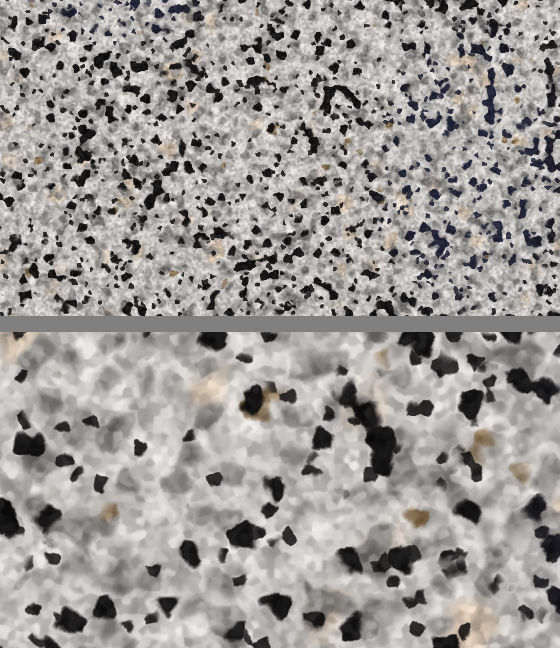
Top, the full canvas; bottom, a detail of the centre.
A WebGL 2 fragment shader for this texture:

```glsl
#version 300 es
precision highp float;
// Speckled granite: pale feldspar, grey quartz and clustered black mica grains.

uniform vec2 u_resolution;
out vec4 fragColor;

// Grain densities, in cells per canvas height
const float MICA_SCALE   = 41.0;
const float SPECK_SCALE  = 78.0;
const float QUARTZ_SCALE = 46.0;
const float PALE_SCALE   = 52.0;
const float FINE_SCALE   = 125.0;
const float STAIN_SCALE  = 24.0;

// Share of cells filled by each mineral
const float MICA_SHARE   = 0.135;
const float SPECK_SHARE  = 0.065;
const float QUARTZ_SHARE = 0.27;
const float STAIN_SHARE  = 0.05;
const float RUST_SHARE   = 0.006;

const float CLUSTERING = 0.45;
const float WARP       = 0.0035;
const float ROUGHNESS  = 0.45;

const vec3 PALE_COLOR   = vec3(0.765, 0.752, 0.740);
const vec3 QUARTZ_COLOR = vec3(0.520, 0.512, 0.503);
const vec3 MICA_COLOR   = vec3(0.085, 0.080, 0.080);
const vec3 SHEEN_COLOR  = vec3(0.130, 0.140, 0.215);
const vec3 RUST_COLOR   = vec3(0.460, 0.350, 0.210);
const vec3 STAIN_TINT   = vec3(1.020, 0.950, 0.870);

vec3 hash3(vec2 cell, float seed) {
    vec3 q = fract(vec3(cell.xyx + seed * 17.3) * vec3(0.1031, 0.1030, 0.0973));
    q += dot(q, q.yxz + 33.33);
    return fract((q.xxy + q.yxx) * q.zyx);
}

// Soft cellular noise: x = coverage of the filled cells, y = blended cell tone
vec2 grains(vec2 p, float seed, float share, float sharpness) {
    vec2 base = floor(p);
    vec2 sum = vec2(0.0);
    float total = 0.0;
    for (int j = -1; j <= 1; j++) {
        for (int i = -1; i <= 1; i++) {
            vec2 cell = base + vec2(i, j);
            vec3 h = hash3(cell, seed);
            vec2 d = cell + h.xy - p;
            float weight = exp(-sharpness * dot(d, d));
            float filled = 1.0 - smoothstep(share - 0.01, share + 0.01, h.z);
            sum += weight * vec2(filled, h.z);
            total += weight;
        }
    }
    return sum / total;
}

// Layered sines, roughly -1 to 1
float waves(vec2 p) {
    float sum = 0.0;
    float amplitude = 0.5;
    for (int i = 0; i < 4; i++) {
        sum += amplitude * sin(p.x + 1.7 * sin(p.y)) * cos(0.8 * p.y + sin(1.3 * p.x));
        p = mat2(1.2, 1.5, -1.5, 1.2) * p + 3.1;
        amplitude *= 0.6;
    }
    return sum;
}

// Soft oval region, 1 at its centre
float oval(vec2 uv, vec2 center, vec2 radius) {
    return 1.0 - smoothstep(0.5, 1.1, length((uv - center) / radius));
}

void main() {
    vec2 uv = gl_FragCoord.xy / u_resolution;
    vec2 p = gl_FragCoord.xy / u_resolution.y;
    vec2 q = p + WARP * vec2(waves(p * 95.0), waves(p.yx * 105.0 + 8.0));
    float cluster = 1.0 + CLUSTERING * waves(p * 11.0 + 2.0);

    // Crystalline texture shared by every mineral
    float fine = grains(p * FINE_SCALE, 1.0, 0.5, 6.0).y - 0.5;
    float medium = grains(q * PALE_SCALE, 2.0, 0.5, 6.0).y - 0.5;
    float rough = ROUGHNESS * fine;

    // Pale ground with faint warm stains
    vec3 color = PALE_COLOR + 0.25 * fine + 0.17 * medium + 0.025 * waves(p * 16.0);
    float stain = grains(q * STAIN_SCALE, 3.0, STAIN_SHARE, 4.0).x;
    color *= mix(vec3(1.0), STAIN_TINT, smoothstep(0.1, 0.9, stain));

    // Translucent grey quartz
    float quartz = grains(q * QUARTZ_SCALE, 4.0, QUARTZ_SHARE * cluster, 5.0).x;
    vec3 quartzColor = QUARTZ_COLOR + 0.24 * fine + 0.24 * medium;
    color = mix(color, quartzColor, 0.9 * smoothstep(0.1, 0.9, quartz + rough));

    // Rusty flecks
    float rust = grains(q * QUARTZ_SCALE, 5.0, RUST_SHARE, 6.0).x;
    color = mix(color, RUST_COLOR + 0.3 * fine, 0.8 * smoothstep(0.2, 0.8, rust));

    // Black mica: angular grains and small specks
    float mica = grains(q * MICA_SCALE, 6.0, MICA_SHARE * cluster, 7.0).x;
    float speck = grains(q * SPECK_SCALE, 7.0, SPECK_SHARE * cluster, 7.0).x;
    float dark = max(smoothstep(0.2, 0.8, mica + rough),
                     0.9 * smoothstep(0.2, 0.85, speck + 0.5 * rough));

    // Blue sheen reflected by the mica in two regions
    float sheen = max(oval(uv, vec2(0.84, 0.46), vec2(0.20, 0.52)),
                      oval(uv, vec2(0.22, 1.0), vec2(0.16, 0.16)));
    vec3 micaColor = mix(MICA_COLOR, SHEEN_COLOR, sheen) + 0.10 * fine;
    color = mix(color, micaColor, dark);

    fragColor = vec4(clamp(color, 0.03, 0.95), 1.0);
}
```
